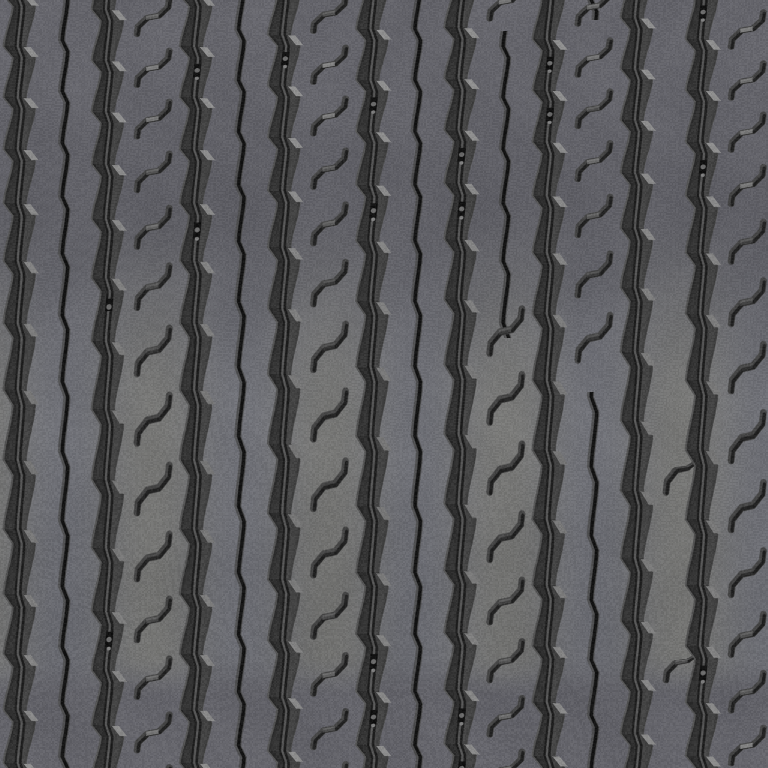
A Shadertoy shader for this texture:

```glsl
// Worn rubber tread: nine zigzag grooves, with wavy slits and Z-shaped cuts on the ribs between.

float hash(vec2 p) {
    return fract(sin(dot(p, vec2(127.1, 311.7))) * 43758.5);
}

float fill(float d) {
    float e = 0.8 / iResolution.y;
    return smoothstep(e, -e, d);
}

float segment(vec2 p, vec2 a, vec2 b) {
    vec2 pa = p - a, ba = b - a;
    return length(pa - ba * clamp(dot(pa, ba) / dot(ba, ba), 0.0, 1.0));
}

// Sideways swing: a quick snap to the right, then a slow drift back
float sway(float f) {
    float g = fract(f + 0.12);
    return g < 0.22 ? mix(-1.0, 1.0, g / 0.22)
                    : mix(1.0, -1.0, mix(smoothstep(0.22, 1.0, g), (g - 0.22) / 0.78, 0.4));
}

// Point-symmetric stepped cut, folded onto one half
float zCut(vec2 p) {
    if (p.x < 0.0) p = -p;
    vec2 a = vec2(0.0075, -0.0015), b = vec2(0.0195, -0.0145);
    return min(segment(p, vec2(0.0), a), min(segment(p, a, b), segment(p, b, vec2(0.021, -0.026))));
}

void mainImage(out vec4 fragColor, in vec2 fragCoord) {
    vec2 uv = fragCoord / iResolution.xy;
    float t = 1.0 - uv.y;

    // Thirteen rows, stretched towards the lower middle
    float row = 13.0 * t - 0.165 + 0.33 * sin(6.2832 * (t - 0.08));
    float fresh = 0.5 + 0.5 * cos(6.2832 * (t - 0.1));

    // Rubber surface: cool grey, rubbed warmer and paler on alternate ribs
    float rib = 0.5 + 0.5 * cos(6.2832 * (uv.x - 0.199) / 0.2296);
    float patches = sin(uv.x * 31.0 + 2.0 * sin(t * 17.0)) * sin(t * 23.0 + 2.0 * sin(uv.x * 13.0));
    float worn = smoothstep(0.25, 0.55, t) * smoothstep(0.91, 0.85, t);
    vec3 col = mix(vec3(0.385, 0.385, 0.41), vec3(0.425, 0.43, 0.455), worn);
    col = mix(col, vec3(0.46, 0.46, 0.45), worn * rib * 0.9);
    col += 0.012 * patches + 0.012 * sin(t * 12.6 + 1.0);

    float groovePhase[9] = float[9](0.70, 0.98, 0.70, 0.47, 0.36, 0.33, 0.56, 0.14, 0.56);
    float ribPhase[9] = float[9](0.58, 0.0, 0.37, -0.06, 0.36, 0.7, 0.8, 0.7, 0.25);

    for (int i = 0; i < 9; i++) {
        float x = uv.x - 0.026 - 0.1148 * float(i) + (i == 8 ? 0.03 : 0.0);

        // Rib pattern: which rows carry Z cuts, and where the slit runs
        float r = row - ribPhase[i], cell = floor(r + 0.5), rx = x - 0.0586;
        bool hasZ = i == 1 || i == 3 || i == 8;
        bool hasSlit = i == 0 || i == 2 || i == 4;
        if (i == 5) { hasZ = cell < 0.0 || cell > 4.0; hasSlit = t > 0.04 && t < 0.44; }
        if (i == 6) { hasZ = cell < 6.0; hasSlit = t > 0.51 || t < 0.026; }
        if (i == 7) hasZ = cell == 7.0 || cell == 10.0;

        if (hasSlit) {
            float sx = rx - 0.0035 * sway(r);
            col = mix(col, vec3(0.29), 0.8 * fill(abs(sx + 0.001) - 0.0047));
            col = mix(col, vec3(0.08), fill(abs(sx) - 0.0023));
        }
        if (hasZ) {
            vec2 q = vec2(rx, (r - cell) / 13.0);
            if (i == 7 && q.y < 0.0) q.y *= 2.0;
            col = mix(col, vec3(0.27), fill(zCut(q) - 0.0044));
            col = mix(col, vec3(0.13), fill(zCut(q - vec2(0.0012, 0.0014)) - 0.0021));
            float glint = max(abs(q.x + 0.001) - 0.008, abs(q.y + 0.2 * q.x) - 0.003);
            col = mix(col, vec3(0.57), fill(glint) * fresh * (0.4 + 0.6 * hash(vec2(cell, i))));
        }

        // Groove walls, dark on the left and lighter on the right
        float g = row - groovePhase[i], f = fract(g + 0.12), swing = sway(g);
        float gx = x - 0.006 * swing, cx = x - 0.0025 * swing;
        col = mix(col, vec3(0.33), fill(abs(gx + 0.001) - 0.0158));
        vec3 wall = vec3(mix(0.2, 0.27, smoothstep(-0.004, 0.006, cx)));
        wall += 0.035 * (f - 0.5) - 0.03 * smoothstep(0.009, 0.014, abs(gx));
        col = mix(col, wall, fill(abs(gx) - 0.0143));

        // Channel floor with a thin raised thread
        col = mix(col, vec3(0.12), fill(abs(cx) - 0.0046));
        col = mix(col, vec3(0.34), fill(abs(cx + 0.0003) - 0.0015));

        // Lit bevel where the wall snaps outwards
        float bevel = max(abs(gx - 0.0145) - 0.0046, (abs(f - 0.11) - 0.095) / 13.0);
        col = mix(col, vec3(0.46 + 0.1 * fresh), fill(bevel));

        // Occasional wear bars and grit in the channel
        vec2 bar = vec2(cx, (fract(g) - 0.35) / 13.0);
        if (hash(vec2(floor(g) + 3.0, float(i) * 7.0)) > 1.0 - 0.4 * fresh) {
            col = mix(col, vec3(0.07), fill(max(abs(bar.x) - 0.0045, abs(bar.y) - 0.010)));
            col = mix(col, vec3(0.42), fill(length(bar) - 0.0034));
            col = mix(col, vec3(0.5), fill(length(bar - vec2(0.001, 0.012)) - 0.0025));
        }
    }

    // Fine grain
    col += 0.055 * (hash(floor(uv * 512.0)) - 0.5);
    fragColor = vec4(col, 1.0);
}
```
